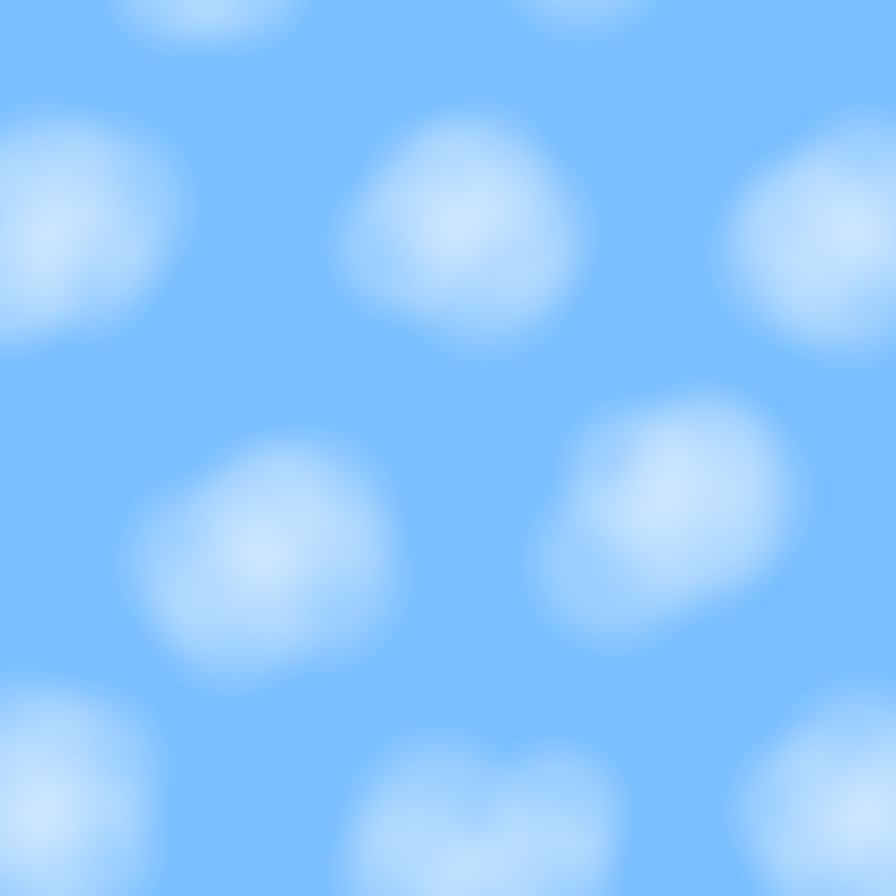
This texture is drawn by a Shadertoy shader. Its source:

```glsl
float hash(vec2 p) {
    return fract(sin(dot(p, vec2(127.1, 311.7))) * 43758.5453);
}

vec2 hash2(vec2 p) {
    return vec2(hash(p), hash(p + 37.3));
}

// Share of sky left clear by one cloud: a ring of overlapping soft puffs
float cloudClearance(vec2 p, vec2 cell) {
    float clear = 1.0;
    float turn = 6.2832 * hash(cell + 5.7);
    float tilt = 0.3 + 0.5 * hash(cell + 9.1);
    vec2 along = vec2(cos(tilt), sin(tilt));
    vec2 across = vec2(-along.y, along.x);
    for (int i = 0; i < 5; i++) {
        vec2 rnd = hash2(cell * 3.1 + float(i) * 17.9);
        float angle = turn + 1.2566 * (float(i) + 0.7 * rnd.x);
        float reach = mix(0.045, 0.08, rnd.y);
        vec2 center = reach * (1.25 * cos(angle) * along + 0.8 * sin(angle) * across);
        float radius = mix(0.095, 0.13, hash(rnd + cell));
        float puff = 1.0 - smoothstep(0.4, 1.0, length(p - center) / radius);
        clear *= 1.0 - 0.36 * puff;
    }
    return clear;
}

void mainImage(out vec4 fragColor, in vec2 fragCoord) {
    vec2 uv = fragCoord / iResolution.y;
    vec2 spacing = vec2(0.45, 0.35);
    float clear = 1.0;

    // Jittered clouds on staggered rows
    float nearRow = floor((uv.y - 0.06) / spacing.y + 0.5);
    for (int j = -1; j <= 1; j++) {
        float row = nearRow + float(j);
        float shift = 0.06 + 0.5 * spacing.x * mod(row, 2.0);
        float nearColumn = floor((uv.x - shift) / spacing.x + 0.5);
        for (int i = -1; i <= 1; i++) {
            vec2 cell = vec2(nearColumn + float(i), row);
            vec2 center = cell * spacing + vec2(shift, 0.06);
            center += 0.08 * (hash2(cell + 2.3) - 0.5);
            clear *= cloudClearance(uv - center, cell);
        }
    }

    vec3 sky = vec3(0.475, 0.745, 1.0);
    vec3 cloudWhite = vec3(1.0);
    fragColor = vec4(mix(sky, cloudWhite, 0.72 * (1.0 - clear)), 1.0);
}
```
